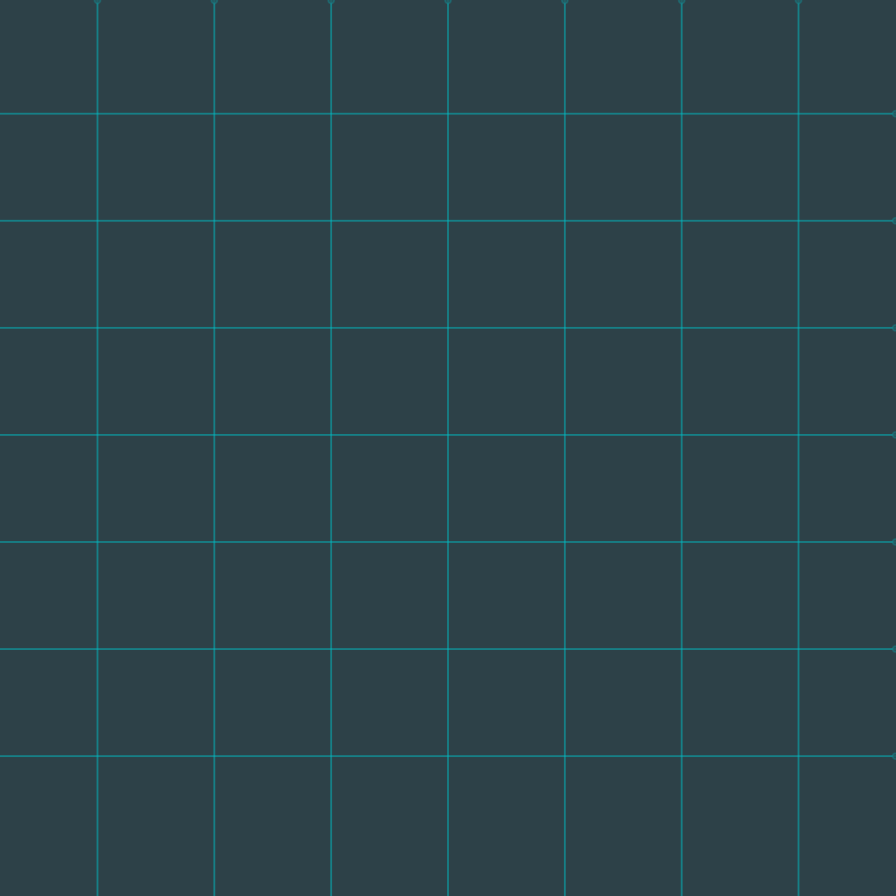
Write a WebGL 2 fragment shader that draws this pattern.

```glsl
#version 300 es
precision highp float;
// A grid of seven by seven thin translucent teal lines on dark slate.
// Each line is the nearest multiple of a pitch, box filtered to the pixel;
// a small faint ring caps every line at the top and right borders.

uniform vec2 u_resolution;
out vec4 fragColor;

// Coverage of a stroke of the given width at distance d from its centre.
float stroke(float d, float width, float pixel) {
    float halfWidth = 0.5 * width;
    float covered = min(d + 0.5 * pixel, halfWidth) - max(d - 0.5 * pixel, -halfWidth);
    return clamp(covered / pixel, 0.0, 1.0);
}

void main() {
    float pixel = 1.0 / min(u_resolution.x, u_resolution.y);
    vec2 uv = gl_FragCoord.xy / u_resolution;

    // Signed offset to the nearest vertical (x) and horizontal (y) line.
    vec2 pitch = vec2(0.1304, 0.1195);
    vec2 centre = vec2(0.5, 0.5146);
    vec2 index = clamp(round((uv - centre) / pitch), -3.0, 3.0);
    vec2 offset = uv - centre - index * pitch;

    vec3 slate = vec3(0.175, 0.255, 0.282);
    vec3 teal = vec3(0.0, 0.74, 0.77);
    vec3 color = slate;

    // Overlapping strokes brighten at the crossings.
    color = mix(color, teal, 0.5 * stroke(offset.x, 0.00205, pixel));
    color = mix(color, teal, 0.5 * stroke(offset.y, 0.00205, pixel));

    // End caps: a muted disc covers the line, with a faint ring around it.
    float topCap = length(vec2(offset.x, uv.y - 0.9995));
    float rightCap = length(vec2(uv.x - 0.9995, offset.y));
    float cap = min(topCap, rightCap);
    float disc = clamp((0.0035 - cap) / pixel + 0.5, 0.0, 1.0);
    color = mix(color, mix(slate, teal, 0.2), disc * 0.8);
    color = mix(color, teal, 0.2 * stroke(cap - 0.0033, 0.002, pixel));

    fragColor = vec4(color, 1.0);
}
```
